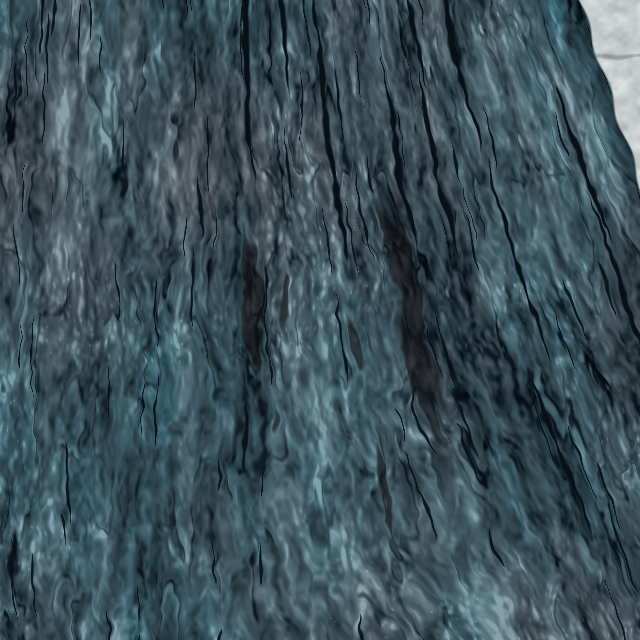
A WebGL 2 fragment shader for this texture:

```glsl
#version 300 es
precision highp float;
// Weathered blue-grey bark with leaning fibres, dark splits and a pale stone corner.

uniform vec2 u_resolution;
out vec4 fragColor;

const float LEAN = 0.36;            // slant of the grain on the right side
const float WAVE = 0.014;           // slow sway of the fibres
const float CURL = 0.010;           // small knots and curls
const float FRAY = 0.0055;          // ragged edges of fibres and splits
const float CONTRAST = 2.45;        // spread of the fibre tones
const float BRIGHTNESS = 0.36;      // tone offset before splits are cut
const float TONE_STEP = 0.8;        // tone distance between two ramp colours
const float HOLLOW_DEPTH = 1.4;     // darkening inside decayed hollows
const vec2 LONG_SPLITS = vec2(10.0, 3.0);
const vec2 SHORT_SPLITS = vec2(30.0, 13.0);
const vec2 FLECKS = vec2(85.0, 38.0);
const vec3 HOLLOW_BROWN = vec3(0.105, 0.095, 0.110);
const vec3 TEAL_SHIFT = vec3(-0.085, 0.012, 0.035);
const vec3 STONE = vec3(0.78, 0.80, 0.80);
const vec3 BARK[7] = vec3[7](
  vec3(0.02, 0.04, 0.065), vec3(0.06, 0.11, 0.15), vec3(0.15, 0.22, 0.25),
  vec3(0.22, 0.29, 0.33), vec3(0.28, 0.37, 0.41), vec3(0.37, 0.47, 0.51),
  vec3(0.52, 0.63, 0.67));

vec2 hash2(vec2 p) {
  vec3 h = fract(p.xyx * vec3(0.1031, 0.1030, 0.0973));
  h += dot(h, h.yzx + 33.33);
  return fract((h.xx + h.yz) * h.zy);
}

// Value noise centred on zero.
float noise(vec2 p) {
  vec2 i = floor(p), f = fract(p);
  f = f * f * (3.0 - 2.0 * f);
  float low = mix(hash2(i).x, hash2(i + vec2(1, 0)).x, f.x);
  float high = mix(hash2(i + vec2(0, 1)).x, hash2(i + vec2(1, 1)).x, f.x);
  return mix(low, high, f.y) - 0.5;
}

// Scattered ragged splits running along the grain.
float splits(vec2 q, vec2 cells, float chanceLeft, float chanceRight) {
  vec2 g = q * cells, id = floor(g);
  float ragged = 1.0 + 1.5 * noise(q * vec2(60.0, 48.0) + 7.0);
  float ink = 0.0;
  for (int j = -1; j <= 1; j++)
  for (int i = -1; i <= 1; i++) {
    vec2 c = id + vec2(i, j);
    vec2 d = g - c - hash2(c + cells);
    vec2 kind = hash2(c + cells.yx + 71.0);
    float halfLength = mix(0.35, 0.95, kind.x);
    float taper = max(1.0 - d.y * d.y / (halfLength * halfLength), 0.0);
    float width = mix(0.04, 0.09, fract(kind.x * 7.0)) * taper * ragged;
    float side = c.x / cells.x + 0.35 * (c.y / cells.y - 0.4);
    float chance = mix(chanceLeft, chanceRight, smoothstep(0.3, 0.55, side));
    float lens = 1.0 - smoothstep(0.4 * width, width + 0.012, abs(d.x));
    ink = max(ink, lens * smoothstep(0.0, 0.25, taper) * step(kind.y, chance));
  }
  return ink;
}

// Cellular flakes: small bright chips of varying size.
float flecks(vec2 q) {
  vec2 g = q * FLECKS, id = floor(g);
  float chip = 0.0;
  for (int j = -1; j <= 1; j++)
  for (int i = -1; i <= 1; i++) {
    vec2 c = id + vec2(i, j);
    float size = 0.6 * hash2(c + 19.0).x;
    float d = length(g - c - hash2(c));
    chip = max(chip, 1.0 - smoothstep(0.3 * size, size + 0.05, d));
  }
  return chip;
}

vec3 barkRamp(float tone) {
  float t = tone / TONE_STEP + 3.0;
  vec3 col = BARK[0];
  for (int i = 1; i < 7; i++) col = mix(col, BARK[i], clamp(t - float(i - 1), 0.0, 1.0));
  return col;
}

void main() {
  vec2 p = gl_FragCoord.xy / u_resolution;

  // Grain space: x runs across the fibres, y along them
  vec2 q = p;
  q.x += LEAN * smoothstep(0.2, 0.95, p.x) * (p.y - 0.5);
  q.x += WAVE * noise(p * 5.0) + 0.002 * sin(p.y * 21.0 + p.x * 9.0);
  q.x += CURL * noise(p * vec2(19.0, 14.0)) + FRAY * noise(p * vec2(75.0, 55.0));
  q.y += 0.03 * noise(p * vec2(40.0, 14.0));

  // Layered fibres, from broad strips to fine threads
  float patches = noise(q * vec2(8.0, 2.6) + 3.0);
  float strips = noise(q * vec2(31.0, 5.0) + 11.0);
  float threads = noise(q * vec2(78.0, 15.0) + 23.0);
  float fine = noise(q * vec2(140.0, 42.0) + 37.0);
  float grain = noise(q * vec2(210.0, 95.0) + 43.0);
  float tone = BRIGHTNESS + CONTRAST
    * (0.55 * patches + 0.6 * strips + 0.8 * threads + 0.75 * fine + 0.5 * grain);

  // Broken creases with lit rims, following noise contours
  float relief = noise(q * vec2(42.0, 9.0) + 53.0) + 0.25 * fine;
  float crease = 1.0 - smoothstep(0.0, 0.07, abs(relief));
  float rim = 1.0 - smoothstep(0.0, 0.06, abs(relief - 0.11));
  float broken = smoothstep(-0.12, 0.16, noise(q * vec2(30.0, 17.0) + 29.0));
  tone += broken * (0.6 * rim - 1.15 * crease);

  // Chips gathered in patches
  float chipArea = smoothstep(0.0, 0.25, noise(p * vec2(9.0, 6.0) + 61.0));
  tone += 1.0 * flecks(q) * chipArea;

  // Decayed brown hollows in a few columns near the middle
  float middle = smoothstep(0.16, 0.28, p.x) * (1.0 - smoothstep(0.66, 0.74, p.x));
  middle *= smoothstep(0.06, 0.2, p.y) * (1.0 - smoothstep(0.64, 0.72, p.y));
  float column = cos(6.2832 * (q.x - 0.36) / 0.26);
  float rot = 0.2 * column + 0.5 * noise(q * vec2(20.0, 4.0) + 83.0)
    + 0.3 * strips + 0.35 * threads + 0.12 * fine;
  float hollow = middle * smoothstep(0.19, 0.28, rot);
  tone -= HOLLOW_DEPTH * hollow;

  // Splits cut through everything
  float cut = max(splits(q, LONG_SPLITS, 0.08, 0.55), 0.9 * splits(q, SHORT_SPLITS, 0.24, 0.16));
  tone = mix(tone, -2.2, cut);

  vec3 col = barkRamp(tone);
  float teal = noise(p * vec2(7.0, 4.0) + 97.0) + 0.6 * noise(q * vec2(24.0, 5.0) + 5.0);
  col += TEAL_SHIFT * teal * smoothstep(-1.6, 1.0, tone);
  col = mix(col, HOLLOW_BROWN + 0.06 * fine, 0.6 * hollow * (1.0 - cut));

  // Pale stone behind the upper right edge
  float edge = p.x - 0.905 - 0.33 * (1.0 - p.y) - 0.004 * sin(p.y * 60.0);
  col *= 1.0 - 0.25 * smoothstep(-0.03, 0.0, edge);
  float grit = noise(p * vec2(40.0, 70.0)) + 0.6 * noise(p * 130.0);
  float joint = 1.0 - smoothstep(0.001, 0.005, abs(p.y - 0.913 - 0.01 * noise(p * 30.0)));
  vec3 stone = STONE + 0.12 * grit - 0.16 * joint;
  col = mix(col, stone, smoothstep(-0.002, 0.003, edge));

  fragColor = vec4(clamp(col, 0.0, 1.0), 1.0);
}
```
